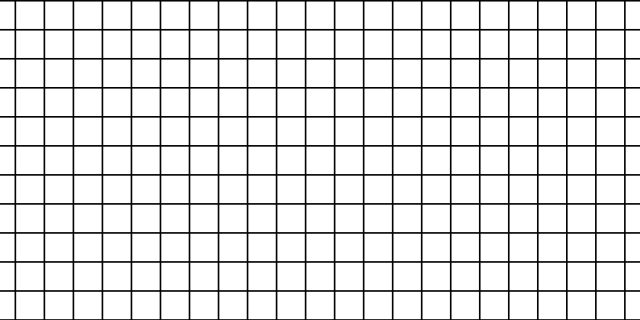
Give the GLSL for this pattern, as a Shadertoy shader.

```glsl
#define PITCH 0.0907
#define LINE_WIDTH 0.0051
#define FIRST_LINE vec2(0.048, 0.0023)
#define INK vec3(0.01)
#define PAPER vec3(1.0)

// Exact share of each pixel covered by the nearest line, per axis
vec2 lineCoverage(vec2 position, float pixel) {
    vec2 offset = (fract((position - FIRST_LINE) / PITCH + 0.5) - 0.5) * PITCH;
    float halfWidth = 0.5 * LINE_WIDTH;
    vec2 upper = clamp(offset + 0.5 * pixel, -halfWidth, halfWidth);
    vec2 lower = clamp(offset - 0.5 * pixel, -halfWidth, halfWidth);
    return (upper - lower) / pixel;
}

void mainImage(out vec4 fragColor, in vec2 fragCoord) {
    // Canvas heights, measured from the upper left
    float pixel = 1.0 / iResolution.y;
    vec2 position = vec2(fragCoord.x, iResolution.y - fragCoord.y) * pixel;

    // Union of vertical and horizontal lines
    vec2 coverage = lineCoverage(position, pixel);
    float grid = 1.0 - (1.0 - coverage.x) * (1.0 - coverage.y);

    fragColor = vec4(mix(PAPER, INK, grid), 1.0);
}
```
